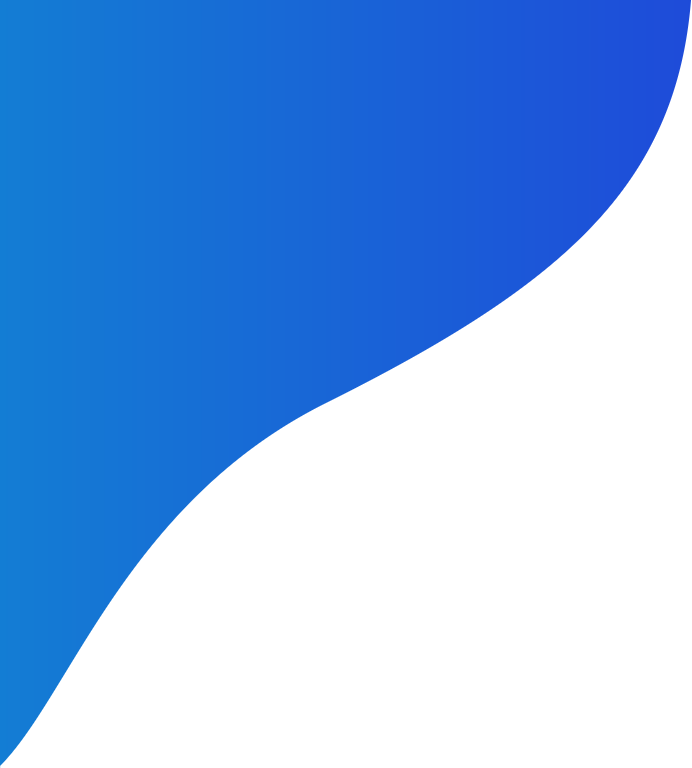
Write a Shadertoy shader that draws this background.

```glsl
// A blue panel fills the upper left of a white canvas behind an S-shaped edge.
// The edge is two joined cubic Bezier curves; each rises steadily, so bisection
// finds the edge point at a pixel's height. A horizontal gradient fills the panel.

vec2 bezier(vec2 a, vec2 b, vec2 c, vec2 d, float t) {
    float s = 1.0 - t;
    return s * s * s * a + 3.0 * s * s * t * b + 3.0 * s * t * t * c + t * t * t * d;
}

vec2 bezierTangent(vec2 a, vec2 b, vec2 c, vec2 d, float t) {
    float s = 1.0 - t;
    return 3.0 * (s * s * (b - a) + 2.0 * s * t * (c - b) + t * t * (d - c));
}

// Approximate distance in pixels to the edge, positive on its left side
float edgeDistance(vec2 uv) {
    // Lower curve, up to the joint
    vec2 joint = vec2(0.4697, 0.4746);
    vec2 a = vec2(0.0, 0.0026), b = vec2(0.1012, 0.0939);
    vec2 c = vec2(0.1835, 0.3455), d = joint;

    // Upper curve, from the joint to the top
    if (uv.y > joint.y) {
        a = joint;
        b = vec2(0.8092, 0.6271);
        c = vec2(0.9769, 0.7562);
        d = vec2(0.9986, 1.0);
    }

    // Bisect for the parameter at this height
    float low = 0.0, high = 1.0;
    for (int i = 0; i < 20; i++) {
        float middle = 0.5 * (low + high);
        if (bezier(a, b, c, d, middle).y < uv.y) low = middle;
        else high = middle;
    }
    float t = 0.5 * (low + high);

    // Turn the horizontal gap into a perpendicular one
    vec2 tangent = normalize(bezierTangent(a, b, c, d, t) * iResolution.xy);
    return (bezier(a, b, c, d, t).x - uv.x) * iResolution.x * tangent.y;
}

void mainImage(out vec4 fragColor, in vec2 fragCoord) {
    vec2 uv = fragCoord / iResolution.xy;

    // Azure on the left to deep blue on the right
    vec3 panel = mix(vec3(0.076, 0.490, 0.830), vec3(0.118, 0.295, 0.852), uv.x);

    // Panel over white, with a one-pixel smooth edge
    float coverage = clamp(edgeDistance(uv) + 0.5, 0.0, 1.0);
    fragColor = vec4(mix(vec3(1.0), panel, coverage), 1.0);
}
```
